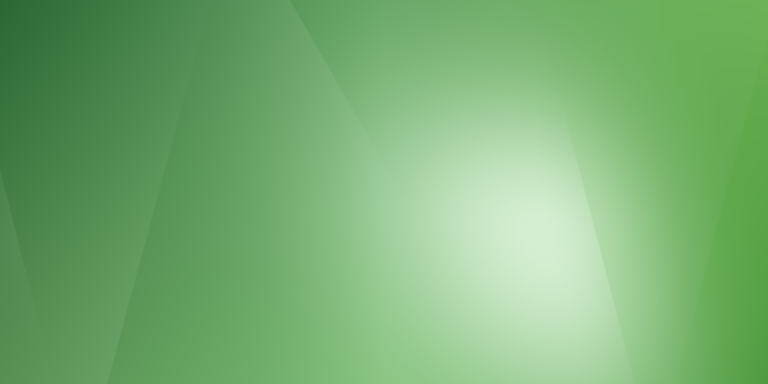
Give the GLSL for this background, as a Shadertoy shader.

```glsl
// Soft green gradient with a pale glow and faint slanted translucent facets.

// Backdrop colours: left, middle and right columns
const vec3 LEFT_TOP = vec3(0.16, 0.40, 0.19);
const vec3 LEFT_LOW = vec3(0.32, 0.55, 0.31);
const vec3 MID_TOP = vec3(0.39, 0.64, 0.39);
const vec3 MID_LOW = vec3(0.48, 0.74, 0.45);
const vec3 RIGHT_TOP = vec3(0.43, 0.70, 0.34);
const vec3 RIGHT_LOW = vec3(0.29, 0.59, 0.23);

// Glow, in units of the canvas height
const vec3 GLOW_COLOR = vec3(0.84, 0.94, 0.83);
const vec2 GLOW_CENTER = vec2(1.41, 0.39);
const vec2 GLOW_REACH_MIN = vec2(0.46, 0.53); // left, down
const vec2 GLOW_REACH_MAX = vec2(0.31, 0.39); // right, up
const float GLOW_LEAN = 0.22;
const float GLOW_STRENGTH = 0.98;

// Facet tints
const vec3 PALE_VEIL = vec3(0.75, 0.86, 0.75);
const vec3 GREEN_VEIL = vec3(0.32, 0.65, 0.22);

vec3 backdrop(vec2 p) {
    vec3 left = mix(LEFT_LOW, LEFT_TOP, p.y);
    vec3 middle = mix(MID_LOW, MID_TOP, p.y);
    vec3 right = mix(RIGHT_LOW, RIGHT_TOP, p.y);
    return p.x < 1.0 ? mix(left, middle, p.x) : mix(middle, right, p.x - 1.0);
}

float glow(vec2 p) {
    vec2 offset = p - GLOW_CENTER;
    offset.x += GLOW_LEAN * offset.y;
    vec2 reach = mix(GLOW_REACH_MIN, GLOW_REACH_MAX, step(0.0, offset));
    vec2 q = offset / reach;
    return GLOW_STRENGTH * exp(-dot(q, q));
}

// Veil to the right of the direction a to b, strongest at fraction 'peak' of
// the edge; it fades along the edge by 'spread' and away from it by 'width'
float facet(vec2 p, vec2 a, vec2 b, float peak, float spread, float width) {
    vec2 edge = b - a;
    vec2 normal = normalize(vec2(edge.y, -edge.x));
    float along = dot(p - a, edge) / dot(edge, edge);
    float side = dot(p - a, normal);
    float pixel = 1.0 / iResolution.y;
    float mask = smoothstep(-pixel, pixel, side);
    float bell = (along - peak) / spread;
    return mask * exp(-bell * bell - max(side, 0.0) / width);
}

void mainImage(out vec4 fragColor, in vec2 fragCoord) {
    // Canvas spans 0..2 by 0..1
    vec2 p = fragCoord / iResolution.xy * vec2(2.0, 1.0);
    vec3 color = mix(backdrop(p), GLOW_COLOR, glow(p));

    // Pale facets, on the left of their edges
    float center = facet(p, vec2(0.755, 1.0), vec2(1.33, 0.0), 0.12, 0.36, 0.35);
    float slant = facet(p, vec2(0.535, 0.95), vec2(0.279, 0.0), 0.80, 0.55, 0.35);
    float corner = facet(p, vec2(0.0, 0.56), vec2(0.14, 0.0), 0.20, 0.45, 0.30);
    color = mix(color, PALE_VEIL, 0.12 * center);
    color = mix(color, PALE_VEIL, 0.10 * slant);
    color = mix(color, PALE_VEIL, 0.08 * corner);

    // Deeper green facets, on the right of their edges
    float inner = facet(p, vec2(1.654, 0.0), vec2(1.406, 0.95), 0.35, 0.40, 0.25);
    float outer = facet(p, vec2(1.758, 0.0), vec2(2.0, 0.91), 0.60, 0.40, 0.35);
    color = mix(color, GREEN_VEIL, 0.12 * inner);
    color = mix(color, GREEN_VEIL, 0.28 * outer);

    fragColor = vec4(color, 1.0);
}
```
